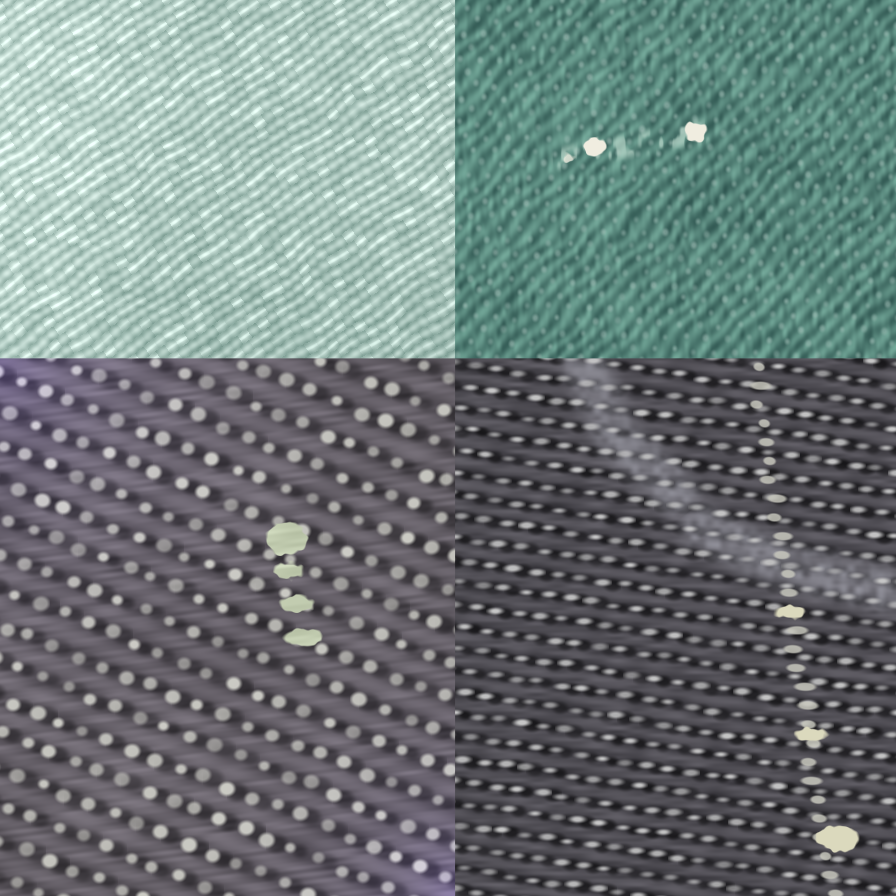
Give the GLSL for this texture, as a Shadertoy shader.

```glsl
// Four panels of woven twill: pale mint, teal, plum grey and charcoal.
// Ribs are skewed cosine waves, stitches are repeated jittered ellipses,
// and value noise adds thread streaks, wear and loose knots.

const float TAU = 6.2831853;
const vec2 SPLIT = vec2(0.508, 0.4); // panel corner, y measured downward

float hash(vec2 p) {
    return fract(sin(dot(p, vec2(127.1, 311.7))) * 43758.545);
}

float noise(vec2 p) {
    vec2 i = floor(p), f = fract(p);
    f = f * f * (3.0 - 2.0 * f);
    return mix(mix(hash(i), hash(i + vec2(1, 0)), f.x),
               mix(hash(i + vec2(0, 1)), hash(i + 1.0), f.x), f.y);
}

float wave(float x) { return 0.5 - 0.5 * cos(TAU * x); }

float ellipse(vec2 p, vec2 radius, float soft) {
    float d = (length(p / radius) - 1.0) * min(radius.x, radius.y);
    return 1.0 - smoothstep(-soft, soft, d);
}

// Knot of thread with a ragged outline
float knot(vec2 p, vec2 center, vec2 radius, float soft) {
    vec2 ragged = vec2(noise(p * 160.0), noise(p * 160.0 + 37.0)) - 0.5;
    return ellipse(p - center + ragged * 0.005, radius, soft);
}

float segment(vec2 p, vec2 a, vec2 b) {
    vec2 pa = p - a, ba = b - a;
    return length(pa - ba * clamp(dot(pa, ba) / dot(ba, ba), 0.0, 1.0));
}

// Sloped rows of stitches with random shift, size and strength
float stitches(vec2 p, float slope, vec2 pitch, vec2 radius, float soft) {
    vec2 q = vec2(p.x, p.y - slope * p.x) / pitch;
    q.x += 0.37 * floor(q.y);
    vec2 id = floor(q);
    vec2 jitter = vec2(hash(id), hash(id + 19.0)) - 0.5;
    vec2 local = (fract(q) - 0.5 - jitter * vec2(0.25, 0.14)) * pitch;
    local.y += slope * local.x;
    float size = 0.75 + 0.45 * hash(id + 53.0);
    return ellipse(local, radius * size, soft) * (0.55 + 0.45 * hash(id + 71.0));
}

// Coordinates across and along ribs that rise to the right
vec2 ribSpace(vec2 p, float angle) {
    float s = sin(angle), c = cos(angle);
    return vec2(p.x * s + p.y * c, p.x * c - p.y * s);
}

vec3 mintTwill(vec2 p) {
    vec2 r = ribSpace(p, 0.61) / 0.0125;
    r.x += 0.5 * noise(p * 28.0);
    float row = floor(r.x), rib = wave(r.x);
    r.y += 0.4 * row;
    float grain = hash(vec2(row, floor(r.y)));
    float light = 0.12 + 0.46 * rib + 0.13 * wave(r.y) + 0.2 * grain;
    light += 0.22 * (noise(p * vec2(90, 190)) - 0.5);
    light += 0.17 * smoothstep(0.25, 0.0, p.x) - 0.1 * smoothstep(0.15, 0.4, p.y);
    vec3 col = mix(vec3(0.47, 0.6, 0.56), vec3(0.87, 0.95, 0.92), clamp(light, 0.0, 1.0));
    return col + 0.09 * smoothstep(0.65, 1.0, rib * (0.55 + 0.45 * grain));
}

vec3 tealTwill(vec2 p, float soft) {
    float rib = wave(ribSpace(p, 0.78).x / 0.0165 + 0.6 * noise(p * 30.0));
    float fiber = noise(p * vec2(210, 75));
    float light = 0.42 * rib + 0.48 * fiber + 0.16 * noise(p * 9.0);
    vec3 col = mix(vec3(0.18, 0.33, 0.31), vec3(0.47, 0.68, 0.62), light);
    float fleck = stitches(p, -0.99, vec2(0.014, 0.0234), vec2(0.0027, 0.0032), soft + 0.001);
    col = mix(col, vec3(0.67, 0.78, 0.75), 0.55 * fleck);
    // Pale knots joined by a faint trail
    float trail = smoothstep(0.018, 0.006, segment(p, vec2(0.63, 0.177), vec2(0.78, 0.147)));
    col = mix(col, vec3(0.73, 0.84, 0.79), 0.65 * trail * smoothstep(0.45, 0.8, fiber));
    float knots = knot(p, vec2(0.664, 0.163), vec2(0.012, 0.01), soft);
    knots = max(knots, knot(p, vec2(0.777, 0.147), vec2(0.013, 0.011), soft));
    knots = max(knots, 0.8 * knot(p, vec2(0.634, 0.176), vec2(0.006, 0.005), soft));
    return mix(col, vec3(0.94, 0.93, 0.88), knots);
}

vec3 plumTwill(vec2 p, float soft) {
    float slope = 0.4;
    vec2 pitch = vec2(0.027, 0.04);
    vec2 w = p + vec2(0.0, 0.005 * noise(p * 9.0));
    float rib = 1.0 - wave((w.y - slope * w.x) / pitch.y);
    float streak = noise(vec2(p.x * 24.0, (p.y + 0.12 * p.x) * 230.0));
    float light = 0.48 * rib + 0.42 * streak + 0.2 * noise(p * 7.0) - 0.03;
    vec3 col = mix(vec3(0.24, 0.225, 0.245), vec3(0.49, 0.465, 0.5), light);
    col *= 1.0 - 0.35 * stitches(w - vec2(0.011, 0.004), slope, pitch, vec2(0.01, 0.008), 0.004);
    float dots = stitches(w, slope, pitch, vec2(0.0073, 0.0064), soft + 0.0015);
    col = mix(col, vec3(0.8, 0.8, 0.77), dots);
    // Violet light in two opposite corners
    float corner = exp(-9.0 * length(p - vec2(0, 0.4))) + exp(-14.0 * length(p - vec2(0.508, 1)));
    col += vec3(0.1, 0.07, 0.2) * corner;
    // Short column of knots, flatter below the first
    float knots = knot(p, vec2(0.319, 0.601), vec2(0.023, 0.018), soft);
    for (float i = 0.0; i < 3.0; i++)
        knots = max(knots, knot(p, vec2(0.323 + 0.008 * i, 0.637 + 0.037 * i),
                                vec2(0.016 + 0.0025 * i, 0.009), soft));
    return mix(col, vec3(0.71, 0.75, 0.64) + 0.12 * streak, knots);
}

vec3 charcoalTwill(vec2 p, float soft) {
    float slope = 0.15;
    vec2 pitch = vec2(0.0245);
    vec2 w = p + vec2(0.0, 0.004 * noise(p * 10.0));
    float rib = 1.0 - wave((w.y - slope * w.x) / pitch.y);
    float light = 0.55 * rib + 0.45 * noise(p * vec2(45, 240));
    vec3 col = mix(vec3(0.17, 0.165, 0.185), vec3(0.39, 0.38, 0.41), light);
    col *= 1.0 - 0.5 * stitches(w - vec2(0.011, 0.003), slope, pitch, vec2(0.008, 0.006), 0.003);
    // Worn crease bending toward the right edge
    float crease = min(segment(p, vec2(0.65, 0.4), vec2(0.69, 0.49)),
                       segment(p, vec2(0.69, 0.49), vec2(0.755, 0.55)));
    crease = min(crease, segment(p, vec2(0.785, 0.59), vec2(0.87, 0.63)));
    crease = min(crease, segment(p, vec2(0.87, 0.63), vec2(1, 0.66)));
    float wear = smoothstep(0.038, 0.008, crease) * (0.35 + 0.65 * noise(p * 120.0));
    col = mix(col, vec3(0.62, 0.62, 0.66), 0.8 * wear);
    float dashes = stitches(w, slope, pitch, vec2(0.0072, 0.003), soft + 0.001);
    col = mix(col, vec3(0.78), dashes);
    // Ladder of exposed weft drifting right as it descends
    float step_ = p.y / 0.021, rung = floor(step_);
    vec2 local = vec2(p.x - 0.782 - 0.147 * p.y, (fract(step_) - 0.5) * 0.021);
    local.x += 0.01 * (hash(vec2(rung, 5)) - 0.5);
    float ladder = ellipse(local, vec2(0.006 + 0.006 * hash(vec2(rung, 8)), 0.0045), soft);
    col = mix(col, vec3(0.78, 0.78, 0.74), 0.85 * ladder);
    float knots = knot(p, vec2(0.883, 0.683), vec2(0.016, 0.007), soft);
    knots = max(knots, knot(p, vec2(0.906, 0.819), vec2(0.017, 0.007), soft));
    knots = max(knots, knot(p, vec2(0.935, 0.936), vec2(0.024, 0.014), soft));
    return mix(col, vec3(0.86, 0.85, 0.74), knots);
}

void mainImage(out vec4 fragColor, in vec2 fragCoord) {
    vec2 p = fragCoord / iResolution.xy;
    p.y = 1.0 - p.y;
    float pixel = 1.0 / iResolution.y, soft = max(pixel, 0.0012);
    vec2 side = smoothstep(SPLIT - 0.5 * pixel, SPLIT + 0.5 * pixel, p);
    vec3 upper = mix(mintTwill(p), tealTwill(p, soft), side.x);
    vec3 lower = mix(plumTwill(p, soft), charcoalTwill(p, soft), side.x);
    fragColor = vec4(clamp(mix(upper, lower, side.y), 0.0, 1.0), 1.0);
}
```
